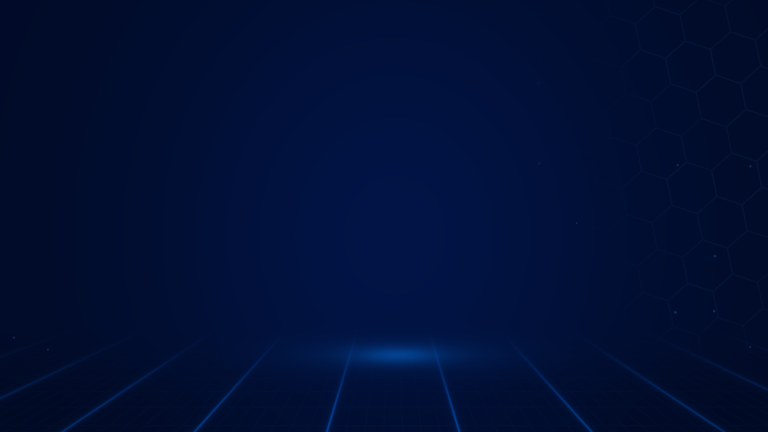
Write a WebGL 2 fragment shader that draws this background.

```glsl
#version 300 es
precision highp float;
// Dark blue stage: radial backdrop, perspective grid floor with a light pool, faint hexagons and dust.
uniform vec2 u_resolution;
out vec4 outColor;

const vec3 EDGE_NAVY = vec3(0.002, 0.043, 0.155);
const vec3 CORE_BLUE = vec3(0.005, 0.078, 0.272);
const vec3 LINE_BLUE = vec3(0.01, 0.27, 0.55);
const vec3 POOL_BLUE = vec3(0.01, 0.25, 0.43);
const vec3 HEX_BLUE = vec3(0.022, 0.042, 0.050);
const vec3 DUST_BLUE = vec3(0.05, 0.14, 0.20);

float hash(vec2 p) {
    vec3 q = fract(vec3(p.xyx) * 0.1031);
    q += dot(q, q.yzx + 33.33);
    return fract((q.x + q.y) * q.z);
}

mat2 rotation(float a) {
    return mat2(cos(a), sin(a), -sin(a), cos(a));
}

float gaussian(vec2 p, vec2 radius) {
    vec2 q = p / radius;
    return exp(-dot(q, q));
}

// Antialiased stroke from a distance and a half width
float stroke(float d, float halfWidth, float pixel) {
    return 1.0 - smoothstep(halfWidth - 0.5 * pixel, halfWidth + pixel, d);
}

// Distance to the nearest line through the vanishing point
float rayDistance(vec2 fromVanish, float spacing) {
    float depth = -fromVanish.y;
    float lane = fromVanish.x / (depth * spacing);
    float across = abs(fract(lane) - 0.5) * depth * spacing;
    return across * depth / length(fromVanish);
}

// Distance to the nearest receding horizontal row
float rowDistance(float depth, float density) {
    return abs(fract(density / depth) - 0.5) * depth * depth / density;
}

vec3 floorGrid(vec2 p, vec2 vanish, float pixel) {
    vec2 q = p - vanish;
    q.y = min(q.y, -0.2);
    float fade = smoothstep(0.25, 0.0, p.y);
    float side = exp(-1.3 * q.x * q.x);
    float major = rayDistance(q, 0.6013);
    float core = exp(-major * major / 0.000009);
    float halo = exp(-major / 0.006);
    float minor = stroke(rayDistance(q, 0.0859), 0.0006, pixel);
    float rows = stroke(rowDistance(-q.y, 5.2), 0.0006, pixel);
    float strong = (0.42 * core + 0.26 * halo) * mix(0.35, 1.0, side);
    return LINE_BLUE * fade * (strong + 0.04 * max(minor, rows));
}

// Hexagon outlines; each cell has its own strength
float hexMesh(vec2 p, float size, float pixel) {
    vec2 cell = vec2(1.0, 1.7320508);
    vec2 q = p / size;
    vec2 a = mod(q, cell) - 0.5 * cell;
    vec2 b = mod(q - 0.5 * cell, cell) - 0.5 * cell;
    vec2 local = dot(a, a) < dot(b, b) ? a : b;
    vec2 id = floor((q - local) * 2.0 + 0.5);
    vec2 s = abs(local);
    float border = (0.5 - max(s.x, dot(s, vec2(0.5, 0.8660254)))) * size;
    return stroke(border, 0.0010, pixel) * mix(0.3, 1.0, hash(id));
}

// Sparse specks, one candidate per cell
float dust(vec2 p, float size, float chance, float pixel) {
    vec2 id = floor(p / size);
    vec2 offset = 0.2 + 0.6 * vec2(hash(id + 7.3), hash(id + 19.1));
    float d = length(p - (id + offset) * size);
    float radius = mix(0.001, 0.003, hash(id + 41.7));
    return stroke(d, radius, pixel) * step(hash(id + 3.0), chance);
}

void main() {
    float pixel = 1.0 / u_resolution.y;
    vec2 p = gl_FragCoord.xy * pixel;
    p.x += 0.5 * (16.0 / 9.0 - u_resolution.x * pixel);

    // Backdrop and darker floor
    float light = gaussian(p - vec2(0.914, 0.456), vec2(0.56, 0.66));
    vec3 color = mix(EDGE_NAVY, CORE_BLUE, light);
    color *= mix(0.86, 1.0, smoothstep(0.04, 0.27, p.y));

    // Floor lines and pool of light
    color += floorGrid(p, vec2(0.910, 0.510), pixel);
    vec2 pool = p - vec2(0.921, 0.178);
    color += POOL_BLUE * (0.48 * gaussian(pool, vec2(0.09, 0.018))
                        + 0.26 * gaussian(pool, vec2(0.23, 0.036)));

    // Hexagons along the right side
    float hexFade = smoothstep(1.34, 1.66, p.x + 0.12 * (p.y - 0.5))
                  * smoothstep(0.12, 0.36, p.y);
    float mesh = hexMesh(rotation(-0.2) * (p - vec2(1.565, 0.745)), 0.106, pixel);
    color += HEX_BLUE * mesh * hexFade;

    // Dust on the right and low at the left
    float rightSide = smoothstep(1.15, 1.4, p.x) * smoothstep(0.9, 0.75, p.y)
                    * smoothstep(0.12, 0.22, p.y);
    float lowLeft = smoothstep(0.3, 0.1, p.x) * smoothstep(0.27, 0.2, p.y)
                  * smoothstep(0.08, 0.14, p.y);
    color += DUST_BLUE * dust(p, 0.085, 0.14, pixel) * max(rightSide, lowLeft);

    outColor = vec4(color, 1.0);
}
```
